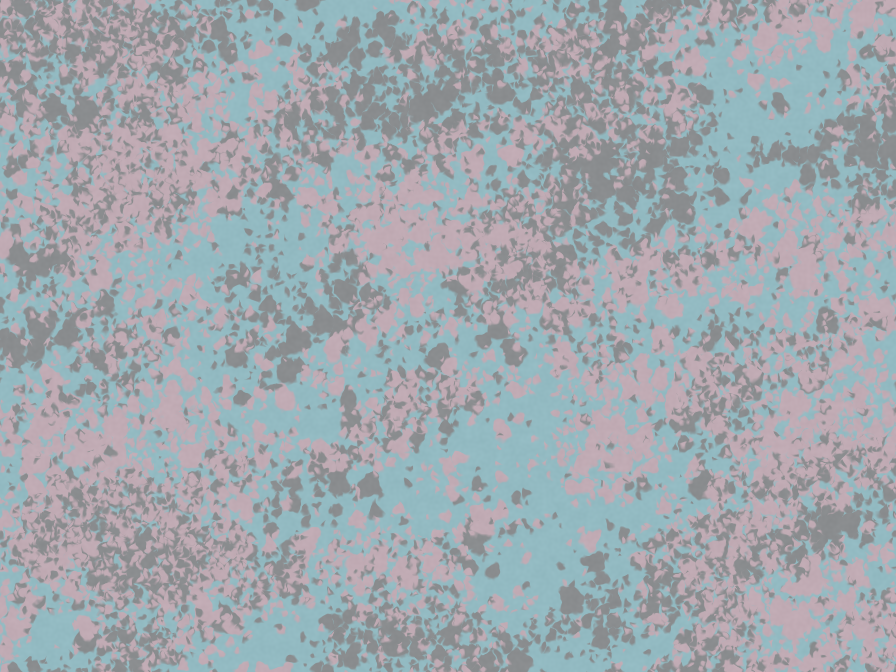
Reproduce this texture procedurally as a WebGL 2 fragment shader.

```glsl
#version 300 es
precision highp float;

uniform vec2 u_resolution;
out vec4 fragColor;

const vec3 BASE_BLUE = vec3(0.575, 0.730, 0.760);
const vec3 SPLAT_PINK = vec3(0.755, 0.670, 0.705);
const vec3 SPLAT_GREY = vec3(0.540, 0.550, 0.558);

const int LAYERS = 4;              // from large blots to fine specks
const float LARGEST_CELL = 0.036;  // in canvas heights
const float CELL_SHRINK = 0.63;
const vec2 RADIUS_RANGE = vec2(0.18, 0.48);  // in cells
const float MAX_STRETCH = 1.75;
const float MAX_LEAN = 0.75;
const float TAPER = 0.45;

const float PINK_AMOUNT = 0.23;
const float GREY_AMOUNT = 0.165;
const float MIN_AMOUNT = 0.035;
const float CLUSTERING = 1.1;
const vec2 CLUSTER_FREQ = vec2(3.0, 4.8);
const float CLUSTER_SLOPE = 0.22;

const float WARP_COARSE = 0.0065;
const float WARP_FINE = 0.0032;
const float EDGE_SOFTNESS = 0.0016;
const float MOTTLE = 0.014;

// Integer hash giving three values in 0..1
vec3 hash3(vec2 cell, int seed) {
    uvec3 v = uvec3(ivec3(ivec2(cell), seed));
    v = v * 1664525u + 1013904223u;
    v.x += v.y * v.z; v.y += v.z * v.x; v.z += v.x * v.y;
    v ^= v >> 16u;
    v.x += v.y * v.z; v.y += v.z * v.x; v.z += v.x * v.y;
    return vec3(v >> 8u) / 16777216.0;
}

float cornerSlope(vec2 cell, vec2 offset, int seed) {
    float angle = 6.28319 * hash3(cell, seed).x;
    return dot(vec2(cos(angle), sin(angle)), offset);
}

float gradientNoise(vec2 p, int seed) {
    vec2 i = floor(p), f = p - i;
    vec2 u = f * f * f * (f * (f * 6.0 - 15.0) + 10.0);
    vec2 e = vec2(1.0, 0.0);
    float low = mix(cornerSlope(i, f, seed), cornerSlope(i + e, f - e, seed), u.x);
    float high = mix(cornerSlope(i + e.yx, f - e.yx, seed),
                     cornerSlope(i + 1.0, f - 1.0, seed), u.x);
    return mix(low, high, u.y);
}

vec2 noise2(vec2 p, int seed) {
    return vec2(gradientNoise(p, seed), gradientNoise(p, seed + 1));
}

// Chance that a blot exists here: wide, slightly rising drifts
float blotChance(vec2 p, float amount, float clustering, int seed) {
    vec2 q = vec2(p.x, p.y - CLUSTER_SLOPE * p.x) * CLUSTER_FREQ;
    float drift = gradientNoise(q, seed) + 0.65 * gradientNoise(q * 2.4, seed + 1);
    return clamp(amount + clustering * drift, MIN_AMOUNT, 1.0);
}

// Coverage of one layer of scattered, tapered blots
float blots(vec2 p, float cellSize, float amount, float clustering,
            int driftSeed, int seed, float soft) {
    vec2 home = floor(p / cellSize);
    float nearest = 1.0;
    for (int k = 0; k < 9; k++) {
        vec2 cell = home + vec2(k % 3 - 1, k / 3 - 1);
        vec3 place = hash3(cell, seed);
        vec3 form = hash3(cell, seed + 1);
        vec2 center = (cell + place.xy) * cellSize;
        float radius = cellSize * mix(RADIUS_RANGE.x, RADIUS_RANGE.y, form.x);
        float lean = MAX_LEAN * (2.0 * form.y - 1.0);
        vec2 q = p - center;
        q = mat2(cos(lean), sin(lean), -sin(lean), cos(lean)) * q;
        q.y /= mix(1.0, MAX_STRETCH, form.z);
        q.x *= 1.0 + TAPER * clamp(q.y / radius, -1.0, 1.0);
        float d = length(q) - radius;
        if (d < min(nearest, soft)
            && place.z < blotChance(center, amount, clustering, driftSeed)) {
            nearest = d;
        }
    }
    return 1.0 - smoothstep(-soft, soft, nearest);
}

void main() {
    vec2 p = gl_FragCoord.xy / u_resolution.y;
    float soft = max(EDGE_SOFTNESS, 0.75 / u_resolution.y);

    // Ragged outlines
    vec2 warped = p + WARP_COARSE * noise2(p * 55.0, 11)
                    + WARP_FINE * noise2(p * 125.0, 21);

    // Grey and pink splatter in alternating layers
    vec3 color = BASE_BLUE;
    float cellSize = LARGEST_CELL;
    for (int i = 0; i < LAYERS; i++) {
        float clustering = CLUSTERING * (1.0 - 0.1 * float(i));
        float grey = blots(warped, cellSize, GREY_AMOUNT, clustering, 31, 100 + 10 * i, soft);
        float pink = blots(warped, cellSize, PINK_AMOUNT, clustering, 41, 200 + 10 * i, soft);
        color = mix(color, SPLAT_GREY, grey);
        color = mix(color, SPLAT_PINK, pink);
        cellSize *= CELL_SHRINK;
    }

    // Faint mottling of the paint
    color += MOTTLE * (gradientNoise(p * 45.0, 51) + gradientNoise(p * 150.0, 52));
    fragColor = vec4(color, 1.0);
}
```
